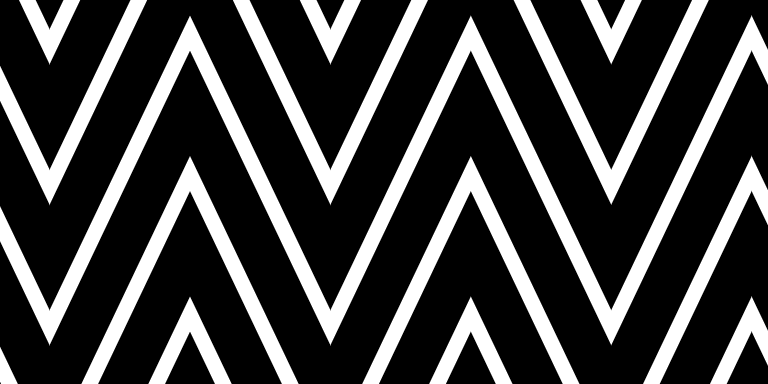
Give the GLSL for this pattern, as a Shadertoy shader.

```glsl
// Thin white chevron stripes stacked in steep zigzags on black.

// Distance from x to the nearest multiple of period.
float foldRepeat(float x, float period) {
    return abs(x - period * round(x / period));
}

void mainImage(out vec4 fragColor, in vec2 fragCoord) {
    vec2 p = fragCoord / iResolution.y;
    float slope = 2.098;
    float rowHeight = 0.3658;

    // Straighten the zigzag, with a peak at the centre of each column
    float fromPeak = foldRepeat(p.x - 0.4948, 0.7313);
    float level = p.y - 0.548 + slope * fromPeak;

    // Each stripe fills a quarter of its row, measured vertically
    float edge = foldRepeat(level, rowHeight) - rowHeight / 8.0;
    float dist = edge / length(vec2(1.0, slope));

    // Blend across one pixel at the edge
    float stripe = clamp(0.5 - dist * iResolution.y, 0.0, 1.0);
    fragColor = vec4(vec3(stripe), 1.0);
}
```
